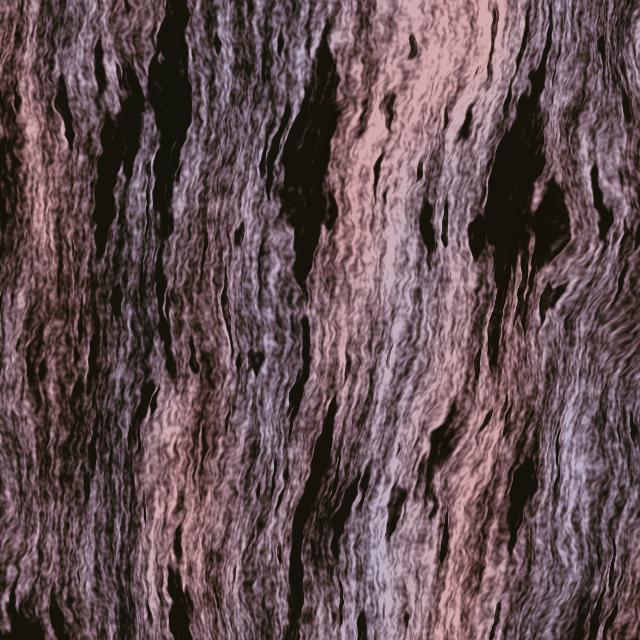
Reproduce this texture procedurally as a WebGL 2 fragment shader.

```glsl
#version 300 es
precision highp float;
// Weathered tree bark: leaning vertical strands, fine fibres and deep dark cracks,
// crossed by a pale sunlit band. Stretched gradient noise gives a height, which
// is shaded by its sideways slope and mapped through a colour ramp.

#define LEAN_LEFT 0.04
#define LEAN_RIGHT 0.17
#define WARP 0.011
#define SUNLIGHT 1.25
#define RELIEF 0.42
#define FIBRE 0.5
#define GRAIN 0.36
#define CRACK_LEVEL 1.3
#define CRACK_DEPTH 2.5
#define EXPOSURE -0.08

uniform vec2 u_resolution;
out vec4 fragColor;

vec2 gradientAt(vec2 cell) {
    uvec2 k = uvec2(ivec2(cell) + 4096) * uvec2(73856093u, 19349663u);
    uint n = k.x ^ k.y;
    n = (n ^ (n >> 15)) * 2246822519u;
    n = (n ^ (n >> 13)) * 3266489917u;
    float angle = float(n >> 16) / 65536.0 * 6.28318;
    return vec2(cos(angle), sin(angle));
}

// Gradient noise scaled to about unit variance
float noise(vec2 p) {
    vec2 i = floor(p), f = p - i;
    vec2 w = f * f * f * (f * (f * 6.0 - 15.0) + 10.0);
    vec2 e = vec2(1.0, 0.0);
    float low = mix(dot(gradientAt(i), f), dot(gradientAt(i + e), f - e), w.x);
    float high = mix(dot(gradientAt(i + e.yx), f - e.yx),
                     dot(gradientAt(i + e.xx), f - e.xx), w.x);
    return 4.6 * mix(low, high, w.y);
}

// Bends the plane so that strands lean and wander
vec2 followGrain(vec2 p) {
    float lean = mix(LEAN_LEFT, LEAN_RIGHT, smoothstep(0.25, 0.75, p.x));
    float wild = mix(0.8, 1.5, smoothstep(0.65, 0.9, p.x));
    float bend = noise(p * vec2(3.5, 3.0) + 7.0) + 0.4 * noise(p * vec2(11.0, 7.0) + 31.0);
    p.x += WARP * wild * bend - lean * (p.y - 0.5);
    p.x += 0.0012 * noise(p * vec2(50.0, 45.0));
    return p;
}

float strandHeight(vec2 q) {
    return 0.6 * noise(q * vec2(17.0, 2.2) + 3.0)
         + 0.55 * noise(q * vec2(42.0, 5.0) + 17.0)
         + 0.4 * noise(q * vec2(88.0, 13.0) + 41.0);
}

// Long ragged openings at three sizes; bias widens them locally
float crackMask(vec2 q, float bias) {
    float mask = 0.0;
    vec2 scale = vec2(19.0, 2.3);
    for (int i = 0; i < 3; i++) {
        float level = CRACK_LEVEL + 0.18 * float(i) - bias;
        float depth = noise(q * scale + 13.7 * float(i + 1));
        depth += 0.16 * noise(q * vec2(75.0, 22.0) + 5.0);
        mask = max(mask, smoothstep(level, level + 0.5, depth) * (1.0 - 0.1 * float(i)));
        scale *= vec2(1.8, 2.1);
    }
    return mask;
}

float sunBand(vec2 p) {
    float x = p.x + 0.018 * noise(p * vec2(3.0, 5.0) + 19.0) - 0.03 * (p.y - 0.5);
    float band = smoothstep(0.48, 0.56, x) * (1.0 - smoothstep(0.71, 0.82, x));
    return band * (0.78 + 0.22 * smoothstep(0.2, 0.9, p.y));
}

// Piecewise linear ramp, stops placed by the area of each colour
vec3 barkRamp(float t) {
    vec3 tones[6] = vec3[6](vec3(0.08, 0.07, 0.04), vec3(0.18, 0.14, 0.11),
        vec3(0.33, 0.24, 0.24), vec3(0.46, 0.36, 0.40),
        vec3(0.60, 0.49, 0.53), vec3(0.79, 0.69, 0.73));
    float stops[6] = float[6](0.05, 0.19, 0.41, 0.645, 0.845, 0.965);
    vec3 c = tones[0];
    for (int i = 1; i < 6; i++)
        c = mix(c, tones[i], clamp((t - stops[i - 1]) / (stops[i] - stops[i - 1]), 0.0, 1.0));
    return c;
}

void main() {
    vec2 p = gl_FragCoord.xy / u_resolution.y;
    vec2 q = followGrain(p);
    float sun = sunBand(p);

    // Cracks gather in one hollow and thin out in the sunlight
    vec2 hollow = (p - vec2(0.81, 0.6)) / vec2(0.065, 0.16);
    float bias = 1.5 * exp(-dot(hollow, hollow)) + 0.25 * noise(p * vec2(5.0, 3.0)) - 0.3 * sun;
    float crack = crackMask(q, bias);
    float lip = max(crackMask(q + vec2(0.005, 0.0), bias) - crack, 0.0);

    // Height, side light and fine grain
    float height = strandHeight(q);
    float slope = height - strandHeight(q + vec2(0.004, 0.001));
    float grain = noise(q * vec2(170.0, 42.0) + 9.0) + 0.7 * noise(q * vec2(230.0, 120.0));
    float light = EXPOSURE + SUNLIGHT * sun + 0.2 * noise(p * vec2(4.0, 2.5) + 53.0);
    light += FIBRE * height + RELIEF * slope + GRAIN * grain + 0.5 * lip;
    light -= CRACK_DEPTH * crack;

    // Cool and rusty patches over the ramp
    vec3 colour = barkRamp(1.0 / (1.0 + exp(-1.7 * light)));
    float cool = 0.5 + 0.3 * noise(q * vec2(7.0, 1.8) + 71.0);
    cool += 0.5 * exp(-pow((p.x - 0.45) / 0.09, 2.0)) - 0.15 * sun;
    colour *= mix(vec3(1.06, 0.97, 0.93), vec3(0.94, 1.01, 1.07), clamp(cool, 0.0, 1.0));
    fragColor = vec4(colour, 1.0);
}
```
